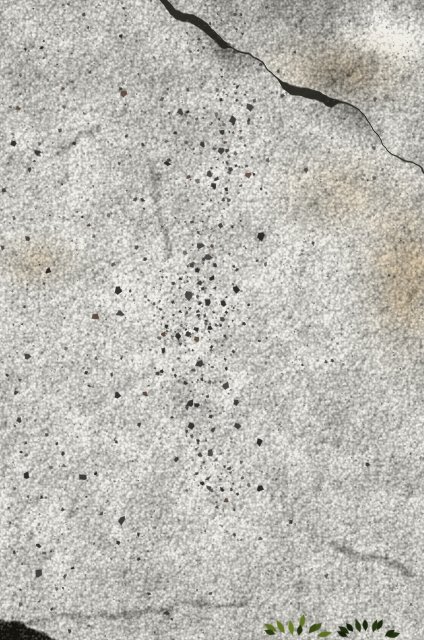
A Shadertoy shader for this texture:

```glsl
// A pale, pitted volcanic rock face peppered with dark angular clasts.
// Cellular noise gives the grain, scattered polygons the clasts, and
// warped lines the fissures; a slab and two leafy sprigs frame it.

const vec3 CHARCOAL = vec3(0.14, 0.13, 0.125);
const vec3 RUST = vec3(0.36, 0.28, 0.24);
const vec3 TAN_TINT = vec3(0.93, 0.86, 0.76);

vec2 hash2(vec2 p) {
    vec3 q = fract(p.xyx * vec3(0.1031, 0.103, 0.0973));
    q += dot(q, q.yzx + 33.33);
    return fract((q.xx + q.yz) * q.zy);
}

float valueNoise(vec2 p) {
    vec2 c = floor(p), f = smoothstep(0.0, 1.0, fract(p));
    float low = mix(hash2(c).x, hash2(c + vec2(1, 0)).x, f.x);
    float high = mix(hash2(c + vec2(0, 1)).x, hash2(c + 1.0).x, f.x);
    return mix(low, high, f.y);
}

float layeredNoise(vec2 p) {
    return 0.5 * valueNoise(p) + 0.3 * valueNoise(p * 2.1 + 7.3) + 0.2 * valueNoise(p * 4.3 + 19.1);
}

vec2 neighbour(int k) { return vec2(k % 3 - 1, k / 3 - 1); }

// Distance to the nearest scattered cell point
float cellular(vec2 p) {
    float nearest = 2.0;
    for (int k = 0; k < 9; k++) {
        vec2 n = floor(p) + neighbour(k);
        nearest = min(nearest, length(n + hash2(n) - p));
    }
    return nearest;
}

// Soft elliptical blob
float blob(vec2 p, float x, float y, float w, float h) {
    vec2 q = (p - vec2(x, y)) / vec2(w, h);
    return exp(-dot(q, q));
}

// Feathered line segment
float fissure(vec2 p, vec2 a, vec2 b) {
    vec2 ab = b - a;
    float t = clamp(dot(p - a, ab) / dot(ab, ab), 0.0, 1.0);
    return smoothstep(0.009, 0.0, length(p - a - ab * t));
}

// Clasts crowd a wavering vertical band and thin out to the right
float clastDensity(vec2 p) {
    float x = p.x - 0.325 - 0.025 * sin(p.y * 9.0 + 0.5);
    float band = exp(-x * x / 0.0022) * smoothstep(0.12, 0.3, p.y);
    return 0.36 * band + 0.4 * blob(p, 0.3, 0.5, 0.065, 0.06) + 0.05 * smoothstep(0.5, 0.1, p.x);
}

// Angular chips: x is coverage, y a random tint
vec2 clasts(vec2 p, float freq, float extra, float gain, float pixel) {
    vec2 g = p * freq, result = vec2(0);
    for (int k = 0; k < 9; k++) {
        vec2 n = floor(g) + neighbour(k), pick = hash2(n + 41.7);
        if (pick.x > extra + gain * clastDensity(n / freq)) continue;
        vec2 q = g - n - 0.15 - 0.7 * hash2(n + 5.2);
        float radius = mix(0.1, 0.31, pick.y * pick.y), d = -1.0;
        for (float i = 0.0; i < 5.0; i++) {
            vec2 r = hash2(n + i * 13.1);
            float a = 1.2566 * (i + 0.7 * r.x);
            d = max(d, dot(q, vec2(cos(a), sin(a))) - radius * (0.7 + 0.6 * r.y));
        }
        float cover = smoothstep(0.8, -0.8, d / (freq * pixel));
        if (cover > result.x) result = vec2(cover, hash2(n + 77.0).x);
    }
    return result;
}

// Hollows shaded on the lower right and lit on the upper left
float pits(vec2 p, float freq, float density) {
    vec2 g = p * freq;
    float shade = 0.0;
    for (int k = 0; k < 9; k++) {
        vec2 n = floor(g) + neighbour(k), r = hash2(n + 63.0);
        vec2 q = (g - n - hash2(n + 8.0)) / mix(0.12, 0.34, r.y);
        float hollow = smoothstep(1.15, 0.7, length(q));
        shade += step(r.x, density) * hollow * (0.35 + dot(q, vec2(0.6, -0.5)));
    }
    return shade;
}

// Fan of pointed leaves painted over a colour
vec3 sprig(vec3 color, vec2 p, vec3 dark, vec3 light, float pixel) {
    for (float i = 0.0; i < 9.0; i++) {
        vec2 r = hash2(light.xy * 90.0 + i * 3.7);
        float a = 0.2 + 0.3 * (i + r.x), len = 0.016 + 0.009 * r.y;
        vec2 d = vec2(cos(a), sin(a)), q = p - d * vec2(0.034, 0.014 * r.x);
        float along = clamp(dot(q, d) / len, 0.0, 1.0);
        float side = length(q - d * along * len) - 0.0042 * sin(3.1416 * along);
        color = mix(color, mix(dark, light, r.y), smoothstep(pixel, -pixel, side));
    }
    return color;
}

void mainImage(out vec4 fragColor, in vec2 fragCoord) {
    float pixel = 1.0 / iResolution.y;
    vec2 p = fragCoord * pixel;
    float broad = layeredNoise(p * 9.0) - 0.5, fine = layeredNoise(p * 32.0 + 11.0) - 0.5;
    vec2 warped = p + 0.022 * vec2(fine, layeredNoise(p * 32.0 + 50.0) - 0.5);
    // Broad light, embossed grain and hollows
    float tone = 0.735 + 0.07 * blob(p, 0.3, 0.5, 0.4, 0.35) + 0.16 * broad + 0.22 * fine;
    tone += 0.19 * (cellular(p * 95.0) - cellular(p * 95.0 + vec2(0.21, -0.21)));
    tone += 0.24 * (0.45 - cellular(p * 210.0)) + 0.2 * (valueNoise(p * 330.0) - 0.5);
    tone -= 0.15 * pits(p, 26.0, 0.1 + 0.25 * smoothstep(0.35, 0.5, p.x)) + 0.1 * pits(p, 60.0, 0.22);
    // Faint fissures and the dark lower left ledge
    tone -= 0.22 * fissure(warped, vec2(0.09, 0.76), vec2(0.155, 0.805));
    tone -= 0.17 * fissure(warped, vec2(0.235, 0.74), vec2(0.265, 0.6));
    tone -= 0.12 * fissure(warped, vec2(0.13, 0.36), vec2(0.26, 0.44));
    tone -= 0.22 * fissure(warped, vec2(0.52, 0.147), vec2(0.64, 0.108));
    tone -= 0.16 * fissure(warped, vec2(0.05, 0.03), vec2(0.38, 0.06));
    tone -= 0.6 * smoothstep(0.034, 0.026, warped.y + 0.5 * max(p.x - 0.03, 0.0));
    // Overhanging slab, its shadow and the open crack
    float edge = 1.176 - 0.676 * p.x + 0.03 * blob(p, 0.54, p.y, 0.05, 1.0);
    float side = p.y - edge + 0.005 * sin(p.x * 75.0) + 0.014 * fine;
    float slab = smoothstep(-pixel, pixel, side), below = 1.0 - slab;
    tone += slab * (0.3 * broad - 0.08 + 0.24 * blob(p, 0.62, 0.96, 0.07, 0.06));
    float shadow = blob(p, 0.54, 0.82, 0.05, 0.05) + blob(p, 0.36, 0.92, 0.07, 0.06);
    tone -= 0.28 * below * shadow * smoothstep(-0.07, 0.0, side);
    float gap = 0.002 + 0.013 * smoothstep(0.3, 0.75, valueNoise(vec2(p.x * 24.0, 3.0)));
    tone = mix(tone, 0.13, 0.92 * below * smoothstep(-gap - 0.002, -gap + 0.001, side));
    // Warm mineral stains
    vec3 color = clamp(tone, 0.08, 0.94) - vec3(0.0, 0.003, 0.026);
    float stain = blob(p, 0.635, 0.57, 0.05, 0.09) + 0.5 * blob(p, 0.53, 0.7, 0.07, 0.05);
    stain += 0.6 * blob(p, 0.06, 0.59, 0.05, 0.03) + 0.7 * slab * blob(p, 0.53, 0.89, 0.09, 0.04);
    color *= mix(vec3(1), TAN_TINT, clamp(stain * (1.0 + 1.2 * fine), 0.0, 1.0));
    // Pepper specks, small chips and large clasts
    vec2 specks = clasts(p, 170.0, 0.1, 0.2, pixel), chips = clasts(p, 105.0, 0.02, 0.7, pixel);
    vec2 large = clasts(p, 56.0, 0.0, 1.0, pixel);
    color = mix(color, CHARCOAL + 0.24, 0.7 * specks.x);
    color = mix(color, CHARCOAL + 0.25 * chips.y, 0.85 * chips.x);
    vec3 stone = mix(CHARCOAL + 0.16 * large.y, RUST, step(0.88, large.y));
    color = mix(color, stone + 0.1 * fine, 0.95 * large.x * below);
    // Leaves at the lower edge
    color = sprig(color, p - vec2(0.462, 0.006), vec3(0.12, 0.18, 0.05), vec3(0.42, 0.5, 0.16), pixel);
    color = sprig(color, p - vec2(0.573, 0.004), vec3(0.06, 0.1, 0.04), vec3(0.25, 0.34, 0.1), pixel);
    fragColor = vec4(color, 1.0);
}
```
